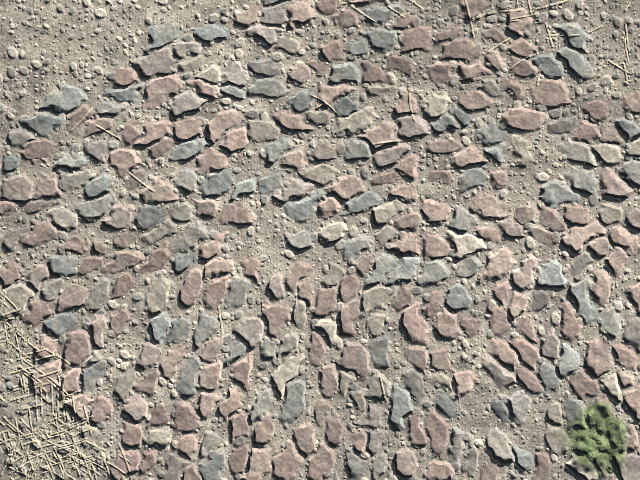
A WebGL 1 fragment shader for this texture:

```glsl
precision highp float;
// Rough cobbles set in sunlit gravelly dirt, with dry straw and a small bush.
uniform vec2 u_resolution;

const float STONE_DENSITY = 17.0;   // cells per canvas height
const float STONE_GAP = 0.03;
const float STONE_HEIGHT = 0.014;
const float RUBBLE_DENSITY = 38.0;
const float PEBBLE_DENSITY = 76.0;
const float GRIT_DENSITY = 150.0;
const vec2 SUN_DIRECTION = vec2(0.55, 0.83);
const float SUN_SLOPE = 0.75;
const float SLOPE_STEP = 0.0024;
const vec3 DIRT = vec3(0.72, 0.67, 0.59);
const vec3 STONE_PINK = vec3(0.68, 0.59, 0.53);
const vec3 STONE_GREY = vec3(0.60, 0.60, 0.56);
const vec3 STONE_TAN = vec3(0.74, 0.69, 0.61);
const vec3 STRAW = vec3(0.82, 0.76, 0.62);
const vec3 LEAF = vec3(0.45, 0.49, 0.33);
const vec3 SHADE = vec3(0.27, 0.29, 0.31);
const vec3 HAZE = vec3(0.055, 0.065, 0.078);

struct Ground { float height; vec3 colour; };

vec2 hash2(vec2 c) {
  return fract(sin(vec2(dot(c, vec2(127.1, 311.7)), dot(c, vec2(269.5, 183.3)))) * 43758.545);
}

float noise(vec2 p) {
  vec2 c = floor(p), f = fract(p);
  f = f * f * (3.0 - 2.0 * f);
  return mix(mix(hash2(c).x, hash2(c + vec2(1, 0)).x, f.x),
             mix(hash2(c + vec2(0, 1)).x, hash2(c + vec2(1, 1)).x, f.x), f.y);
}

float fbm(vec2 p) {
  return 0.55 * noise(p) + 0.3 * noise(p * 2.1 + 7.0) + 0.15 * noise(p * 4.3 + 3.0);
}

mat2 turn(float a) { return mat2(cos(a), -sin(a), sin(a), cos(a)); }

// 0 inside a canvas corner, 1 beyond the diagonal set by reach.
float beyondCorner(vec2 fromCorner, vec2 reach) {
  return smoothstep(0.75, 1.2, fromCorner.x / reach.x + fromCorner.y / reach.y);
}

float paving(vec2 p) {
  float cover = beyondCorner(vec2(p.x, 1.0 - p.y), vec2(0.45, 0.34));
  cover *= beyondCorner(vec2(1.333 - p.x, 1.0 - p.y), vec2(0.36, 0.19));
  cover *= beyondCorner(p, vec2(0.25, 0.38));
  return cover * smoothstep(0.03, 0.08, length((p - vec2(0.56, 0.51)) * vec2(0.8, 1.0)));
}

// Courses lie flat and fan out above, and stand upright below.
float courseAngle(vec2 p) {
  float upper = 0.6 * (0.67 - p.x);
  float lower = 1.57 + 0.8 * (p.x - 0.7);
  return mix(lower, upper, smoothstep(0.28, 0.52, p.y));
}

// Returns edge distance, stone hash pair and tilt.
vec4 stones(vec2 p) {
  vec2 g = p * STONE_DENSITY;
  g += 0.25 * (vec2(noise(g * 2.7), noise(g * 2.7 + 31.0)) - 0.5);
  float first = 9.0, second = 9.0;
  vec2 id = vec2(0.0), offset = vec2(0.0);
  for (int j = -1; j <= 1; j++) for (int i = -1; i <= 1; i++) {
    vec2 c = floor(g) + vec2(i, j);
    vec2 r = hash2(c);
    vec2 d = g - c - 0.5 - (r - 0.5) * 0.75;
    float stretch = mix(1.12, 1.48, r.y);
    d = turn(courseAngle(c / STONE_DENSITY) + (r.x - 0.5) * 0.8) * d;
    d *= vec2(1.0 / stretch, stretch);
    float dist = mix(length(d), max(abs(d.x), abs(d.y)), 0.45);
    dist *= mix(0.85, 1.2, hash2(c + 29.0).x);
    if (dist < first) { second = first; first = dist; id = c; offset = d; }
    else second = min(second, dist);
  }
  vec2 kind = hash2(id + 53.0);
  float radius = mix(0.36, 0.66, sqrt(kind.x));
  radius -= 0.9 * step(paving((id + 0.5) / STONE_DENSITY) * 0.94, hash2(id + 17.0).x);
  float edge = min((second - first) * 0.6 - STONE_GAP, radius - first);
  edge += 0.07 * (noise(p * 95.0) - 0.5);
  return vec4(edge, kind, dot(offset, hash2(id + 91.0) - 0.5));
}

// Returns dome height from 0 to 1 and a pebble hash.
vec2 pebbles(vec2 g) {
  float best = 0.0, shade = 0.5;
  for (int j = -1; j <= 1; j++) for (int i = -1; i <= 1; i++) {
    vec2 c = floor(g) + vec2(i, j);
    vec2 r = hash2(c);
    vec2 d = turn(r.y * 6.3) * (g - c - r);
    float depth = 0.10 + 0.45 * r.x * r.x - length(d * vec2(0.85, 1.2));
    if (depth > best) { best = depth; shade = r.y; }
  }
  return vec2(smoothstep(0.0, 0.26, best), shade);
}

float strands(vec2 p, float amount) {
  float straw = 0.0;
  vec2 bent = p + 0.04 * vec2(noise(p * 9.0), noise(p * 9.0 + 5.0));
  for (int k = 0; k < 4; k++) {
    float layer = float(k);
    vec2 q = turn(layer * 0.75 + 0.3) * bent * vec2(13.0, 170.0);
    float row = floor(q.y);
    q.x += 7.0 * hash2(vec2(row, layer)).x;
    float present = step(1.0 - amount, hash2(vec2(floor(q.x), row + layer * 37.0)).y);
    float taper = smoothstep(0.0, 0.15, 0.5 - abs(fract(q.x) - 0.5));
    straw = max(straw, present * taper * smoothstep(0.5, 0.15, abs(fract(q.y) - 0.5)));
  }
  return straw;
}

Ground ground(vec2 p) {
  // Dirt, rubble, pebbles and grit
  vec2 rubble = pebbles(p * RUBBLE_DENSITY + 9.0);
  vec2 pebble = pebbles(p * PEBBLE_DENSITY);
  vec2 grit = pebbles(p * GRIT_DENSITY + 40.0);
  float earth = fbm(p * 26.0);
  float height = max(0.008 * rubble.x, 0.0045 * pebble.x) + 0.0018 * grit.x + 0.011 * earth;
  vec3 colour = DIRT * (0.70 + 0.5 * earth);
  vec2 loose = rubble.x > 0.3 ? rubble : pebble;
  colour = mix(colour, mix(STONE_GREY, STONE_TAN, loose.y) * (0.75 + 0.5 * loose.y), 0.7 * loose.x);

  // Cobbles, partly dusted with dirt
  vec4 stone = stones(p);
  float body = smoothstep(0.0, 0.16, stone.x);
  float rough = fbm(p * 46.0 + 11.0);
  float top = STONE_HEIGHT * mix(0.65, 1.2, stone.y) + 0.03 * stone.w + 0.010 * rough;
  height = mix(height, top, body);
  vec3 rock = mix(STONE_PINK, STONE_GREY, smoothstep(0.4, 0.65, stone.z));
  rock = mix(rock, STONE_TAN, smoothstep(0.7, 0.9, stone.z)) * (0.72 + 0.24 * stone.y + 0.28 * rough);
  rock = mix(rock, DIRT, 0.5 * smoothstep(0.5, 0.75, earth));
  colour = mix(colour, rock, smoothstep(0.0, 0.06, stone.x));

  // Straw and bush
  float dry = 1.0 - beyondCorner(p, vec2(0.28, 0.40));
  dry += 0.25 * (1.0 - beyondCorner(vec2(1.333, 1.0) - p, vec2(0.6, 0.22)));
  float straw = strands(p, 0.003 + 0.4 * dry * noise(p * 14.0));
  height += 0.004 * straw;
  colour = mix(colour, STRAW, 0.65 * straw);
  float bush = smoothstep(0.12, 0.08, length(p - vec2(1.24, 0.09)) + 0.06 * noise(p * 28.0));
  height += bush * 0.022 * noise(p * 75.0);
  colour = mix(colour, LEAF * (0.7 + 0.6 * noise(p * 90.0)), bush);
  return Ground(height, colour);
}

void main() {
  vec2 p = gl_FragCoord.xy / u_resolution.y;
  Ground here = ground(p);
  float slope = (here.height - ground(p + SUN_DIRECTION * SLOPE_STEP).height) / SLOPE_STEP;
  float shadow = 0.0;
  for (int i = 1; i <= 4; i++) {
    float reach = float(i) * 0.004;
    float rise = ground(p + SUN_DIRECTION * reach).height - here.height - reach * SUN_SLOPE;
    shadow = max(shadow, smoothstep(-0.002, 0.005, rise));
  }
  float light = clamp(0.96 + 0.36 * slope, 0.35, 1.3);
  float grain = 0.88 + 0.24 * noise(p * 260.0);
  float patches = 0.92 + 0.16 * noise(p * 4.0);
  vec3 colour = here.colour * light * grain * patches * mix(vec3(1.0), SHADE, shadow);
  gl_FragColor = vec4(clamp(colour * 0.92 + HAZE, 0.0, 1.0), 1.0);
}
```
